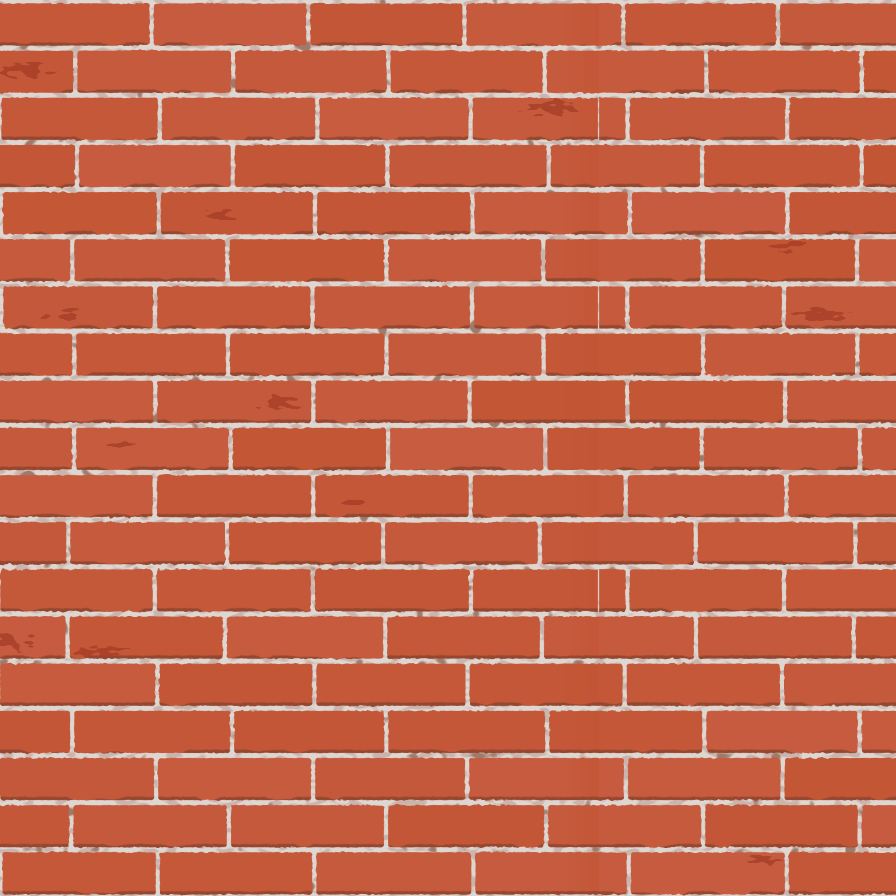
This texture is drawn by a Shadertoy shader. Its source:

```glsl
// Red brick wall in running bond with pale ragged mortar, shaded lower edges and stains.

float hash(vec2 p) {
    vec3 q = fract(p.xyx * vec3(0.1031, 0.1137, 0.0973));
    q += dot(q, q.yzx + 33.33);
    return fract((q.x + q.y) * q.z);
}

vec2 gradient(vec2 cell) {
    float angle = 6.2832 * hash(cell + 17.0);
    return vec2(cos(angle), sin(angle));
}

// Gradient noise, roughly -0.7 to 0.7
float noise(vec2 p) {
    vec2 i = floor(p), f = p - i;
    vec2 u = f * f * f * (f * (f * 6.0 - 15.0) + 10.0);
    vec2 e = vec2(0.0, 1.0);
    float low = mix(dot(gradient(i), f), dot(gradient(i + e.yx), f - e.yx), u.x);
    float high = mix(dot(gradient(i + e), f - e), dot(gradient(i + 1.0), f - 1.0), u.x);
    return mix(low, high, u.y);
}

float roundedBox(vec2 p, vec2 halfSize, float radius) {
    vec2 q = abs(p) - halfSize + radius;
    return length(max(q, 0.0)) + min(max(q.x, q.y), 0.0) - radius;
}

// Position of a vertical joint, shifted slightly from its regular place
float jointAt(float index, float row) {
    return index + 0.03 * (hash(vec2(index, row) + 5.0) - 0.5);
}

void mainImage(out vec4 fragColor, in vec2 fragCoord) {
    vec2 uv = fragCoord / iResolution.xy;
    float pixel = 1.0 / min(iResolution.x, iResolution.y);
    vec2 pitch = 1.0 / vec2(5.7, 19.0);

    // Rows count down from the top; every second one moves by half a brick
    float y = (1.0 - uv.y) / pitch.y - 0.02;
    float row = floor(y);
    float odd = mod(row, 2.0);
    float x = uv.x / pitch.x + 0.015 + 0.535 * odd + 0.06 * (hash(vec2(row, 71.0)) - 0.5);

    // Brick between two shifted joints
    float column = floor(x);
    column += step(jointAt(column + 1.0, row), x) - step(x, jointAt(column, row));
    float left = jointAt(column, row), right = jointAt(column + 1.0, row);
    vec2 id = vec2(column, row);
    vec2 p = vec2(x - 0.5 * (left + right), row + 0.5 - y) * pitch;
    vec2 halfSize = 0.5 * vec2(right - left, 1.0) * pitch - vec2(0.0023, 0.0028);

    // Chipped edges, rougher in some places than in others
    float wear = smoothstep(-0.25, 0.4, noise(uv * 23.0 + 40.0));
    float chips = noise(uv * 150.0) + 0.5 * noise(uv * 310.0);
    float d = roundedBox(p, halfSize, 0.003) + chips * mix(0.0005, 0.0023, wear);

    // Narrow upright seam that splits a brick in a few rows
    float seamRow = (1.0 - odd) * step(0.55, hash(vec2(row, 29.0)));
    d = max(d, mix(-1.0, 0.0007 - abs(uv.x - 0.668), seamRow));

    // Mortar with grey and brownish patches
    float grit = noise(uv * vec2(65.0, 130.0) + 9.0);
    vec3 mortar = mix(vec3(0.87, 0.84, 0.82), vec3(0.79, 0.71, 0.68), smoothstep(0.0, 0.3, grit));
    mortar = mix(mortar, vec3(0.62, 0.48, 0.42), smoothstep(0.35, 0.5, noise(uv * 48.0 + 80.0)));

    // Flat clay tone for each brick, with a faint warmer band beside the seam
    vec3 clay = mix(vec3(0.76, 0.335, 0.205), vec3(0.78, 0.36, 0.25), hash(id + 3.0));
    float band = smoothstep(0.62, 0.668, uv.x) * step(uv.x, 0.668);
    clay = mix(clay, vec3(0.76, 0.33, 0.20), 0.6 * band);

    // Dark lower edge, broken along its length and heavier down the wall
    float broken = noise(vec2(uv.x * 28.0, row * 7.3)) + 0.35 * (hash(id + 11.0) - uv.y) + 0.18;
    float thickness = 0.0036 * smoothstep(-0.15, 0.2, broken) + 0.0008 * chips;
    float shade = smoothstep(-pixel, pixel, thickness - (p.y + halfSize.y));
    clay = mix(clay, vec3(0.57, 0.27, 0.18), 0.9 * shade * smoothstep(-0.2, 0.0, broken));

    // Occasional streaky stain
    vec2 spot = (vec2(hash(id + 31.0), hash(id + 47.0)) - 0.5) * halfSize * 1.5;
    float size = mix(0.5, 1.3, hash(id + 59.0));
    float stain = length((p - spot) / vec2(0.022, 0.007)) / size + 1.5 * noise(uv * vec2(70.0, 190.0));
    float stained = step(0.87, hash(id + 83.0));
    clay = mix(clay, vec3(0.65, 0.24, 0.15), 0.8 * stained * (1.0 - smoothstep(0.6, 0.8, stain)));

    vec3 color = mix(mortar, clay, smoothstep(0.7 * pixel, -0.7 * pixel, d));
    fragColor = vec4(color, 1.0);
}
```
